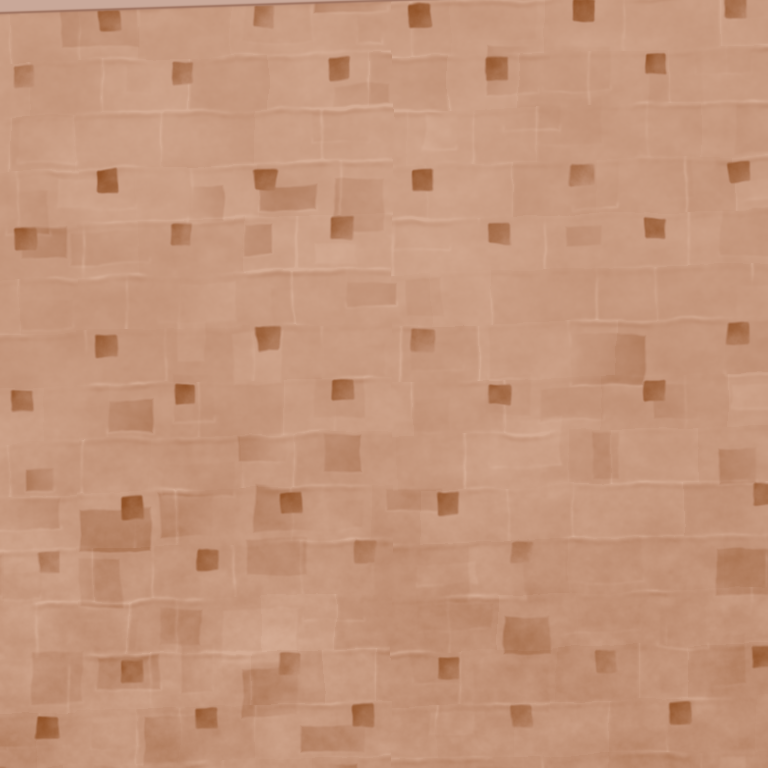
Reproduce this texture procedurally as a Shadertoy shader.

```glsl
// Sunlit sandstone wall: slightly tilted courses of worn blocks with broken pale joints,
// scattered repair patches with chipped rims and a staggered lattice of small square holes.
// One scalar "shade" gathers all layers and is turned into colour at the end.
const vec3 PALE = vec3(0.80, 0.63, 0.53);
const vec3 TAN = vec3(0.74, 0.55, 0.44);
const vec3 HOLE_BROWN = vec3(0.60, 0.36, 0.20);
const vec3 COPING = vec3(0.79, 0.66, 0.60);
const vec3 COPING_LINE = vec3(0.60, 0.43, 0.36);
const float TILT = 0.027;          // rise of the courses to the right
const float COURSE = 0.0705;       // course height
const float COURSE_TOP = 0.985;    // top of the first course
const float STONE = 0.1025;        // mean stone width
const float HOLE_STEP = 0.2055;    // spacing of holes within a course
const float HOLE_HALF = 0.0142;    // half the side of a hole
const float SOFT = 0.0023;         // edge blur

float hash(vec2 cell, int salt) {
    uvec2 q = uvec2(ivec2(floor(cell))) * uvec2(1597334673u, 3812015801u);
    uint h = q.x ^ q.y ^ (uint(salt) * 2798796415u);
    h = (h ^ (h >> 16)) * 2146121005u;
    h = (h ^ (h >> 15)) * 2221713035u;
    return float((h ^ (h >> 16)) >> 8) / 16777216.0;
}

float noise(vec2 p, int salt) {
    vec2 i = floor(p), f = fract(p), e = vec2(1, 0);
    f = f * f * (3.0 - 2.0 * f);
    return mix(mix(hash(i, salt), hash(i + e.xy, salt), f.x),
               mix(hash(i + e.yx, salt), hash(i + e.xx, salt), f.x), f.y);
}

float fbm(vec2 p, int salt) {
    float sum = 0.0, amp = 0.533;
    for (int i = 0; i < 4; i++, amp *= 0.5) {
        sum += amp * noise(p, salt + i);
        p = mat2(1.6, 1.2, -1.2, 1.6) * p;
    }
    return sum;
}

float boxDist(vec2 p, vec2 halfSize) {
    vec2 d = abs(p) - halfSize;
    return length(max(d, 0.0)) + min(max(d.x, d.y), 0.0);
}

float ridge(float d, float width) { return exp(-d * d / (width * width)); }

// Left edge of stone i in a course
float stoneEdge(float i, float course) {
    return (i + 0.55 * (hash(vec2(i, course), 11) - 0.5) + 0.5 * mod(course, 2.0)) * STONE;
}

// Weathered rectangles, darker or paler than the wall, some fading, some with a pale rim
float patches(vec2 p) {
    vec2 size = vec2(STONE, COURSE), home = floor(p / size);
    float sum = 0.0;
    for (int k = 0; k < 9; k++) {
        vec2 cell = home + vec2(k % 3 - 1, k / 3 - 1);
        if (hash(cell, 20) > 0.68) continue;
        vec2 jitter = vec2(hash(cell, 21), hash(cell, 22));
        vec2 halfSize = mix(vec2(0.016, 0.012), vec2(0.052, 0.034), vec2(hash(cell, 23), hash(cell, 24)));
        vec2 q = p - (cell + 0.2 + 0.6 * jitter) * size;
        float dist = boxDist(q, halfSize);
        float side = hash(cell, 25) < 0.5 ? -1.0 : 1.0;
        float fade = mix(1.0, 0.5 + 0.5 * side * q.x / halfSize.x, hash(cell, 26));
        float strength = mix(0.14, 1.2, pow(hash(cell, 27), 3.0));
        if (hash(cell, 28) < 0.2) strength = -0.3;
        sum += smoothstep(SOFT, -SOFT, dist) * fade * strength;
        float rimSide = smoothstep(0.0, 0.01, -q.y - halfSize.y + 0.01);
        sum -= 0.6 * hash(cell, 29) * rimSide * ridge(dist - 0.001, 0.0024) * noise(p * 45.0, 29);
    }
    return sum;
}

void mainImage(out vec4 fragColor, in vec2 fragCoord) {
    vec2 uv = fragCoord / iResolution.y;
    vec2 wobble = vec2(fbm(uv * 19.0, 1), fbm(uv * 19.0, 5)) - 0.5;
    vec2 p = vec2(uv.x, uv.y - TILT * uv.x) + 0.011 * wobble;

    // Courses step a little from bay to bay, between the holes
    float bay = floor((p.x - 0.1) / HOLE_STEP);
    float depth = COURSE_TOP - p.y + 0.010 * (hash(vec2(bay, 0), 3) - 0.5);
    float course = floor(depth / COURSE), below = depth - course * COURSE;

    // Stone containing this point
    float stone = floor(p.x / STONE - 0.5 * mod(course, 2.0));
    if (p.x < stoneEdge(stone, course)) stone -= 1.0;
    else if (p.x > stoneEdge(stone + 1.0, course)) stone += 1.0;
    float sideGap = min(p.x - stoneEdge(stone, course), stoneEdge(stone + 1.0, course) - p.x);

    // Broad light, mottling, grit and stone tone
    float lower = smoothstep(0.6, 0.1, uv.y);
    float shade = 0.27 + 0.33 * lower + 0.85 * (fbm(uv * 5.0, 30) - 0.5);
    shade += (0.55 + 0.45 * lower) * (fbm(uv * vec2(22.0, 36.0), 40) - 0.5);
    shade += (0.25 + 0.25 * lower) * (fbm(uv * 110.0, 50) - 0.5);
    shade += 0.36 * (hash(vec2(stone, course), 31) - 0.5);
    shade += patches(p) * (0.7 + 0.6 * fbm(uv * 30.0, 60));

    // Broken pale joints with a faint shadow beneath
    float worn = smoothstep(0.4, 0.75, noise(uv * vec2(13.0, 22.0), 70));
    float chips = 0.35 + 1.3 * noise(uv * vec2(55.0, 70.0), 75);
    shade -= 0.55 * worn * chips * ridge(min(below, COURSE - below), 0.0025);
    shade += (0.1 + 0.25 * worn) * chips * ridge(below - 0.006, 0.0035);
    float upright = smoothstep(0.35, 0.75, noise(uv * vec2(17.0, 12.0), 78));
    shade -= 0.4 * upright * chips * ridge(sideGap, 0.0023);

    // Square holes hang under two of every three courses
    float kind = mod(course, 3.0);
    float shift = 0.14 - 0.1075 * kind + (course > 8.0 ? 0.032 : 0.0);
    float column = floor((p.x - shift) / HOLE_STEP + 0.5);
    vec2 id = vec2(column, course);
    vec2 h = vec2(p.x - shift - column * HOLE_STEP, 0.019 - below);
    h += 0.006 * (vec2(hash(id, 80), hash(id, 81)) - 0.5);
    float present = step(kind, 1.5) * step(hash(id, 82), 0.9 - 0.12 * lower);
    float hole = present * smoothstep(SOFT, -SOFT, boxDist(h, vec2(HOLE_HALF - 0.003)) - 0.003);
    float holeShade = mix(1.1, 2.7, sqrt(hash(id, 83)));
    holeShade += 0.35 * (h.y - h.x) / HOLE_HALF + 1.3 * (fbm(uv * 70.0, 90) - 0.5);
    shade = mix(shade, holeShade, hole);

    // Shade to colour, then the coping strip across the upper left corner
    vec3 color = mix(PALE, TAN, clamp(shade, -0.5, 1.0));
    color = mix(color, HOLE_BROWN, clamp((shade - 1.0) / 2.0, 0.0, 1.2));
    float coping = uv.y - 0.983 - 0.0325 * uv.x;
    color = mix(color, COPING, smoothstep(-0.001, 0.002, coping));
    color = mix(color, COPING_LINE, 0.8 * ridge(coping, 0.0018));
    fragColor = vec4(color, 1.0);
}
```
